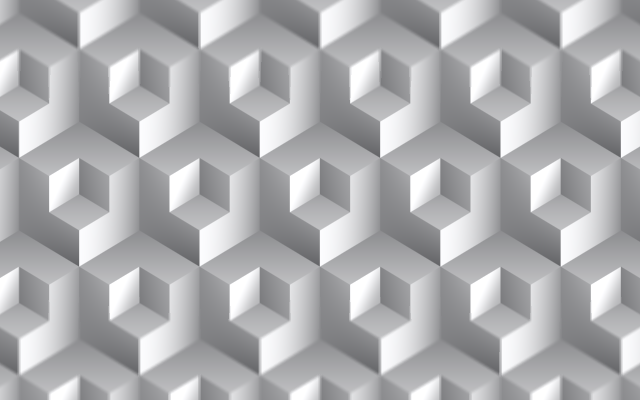
This pattern is drawn by a WebGL 2 fragment shader. Its source:

```glsl
#version 300 es
precision highp float;
// Staggered rows of grey cubes, each with a cubic notch cut into its front corner.
// A hexagonal lattice gives cell coordinates; each face is a smooth ramp, and
// averaged samples smooth the edges and soften focus toward top and bottom.

#define HALF_WIDTH 0.1505   // half a cube, in canvas heights
#define SIDE 0.1812         // vertical edge of a cube, in canvas heights
#define CENTER_Y 0.0146     // height of the middle row above the canvas center
#define NOTCH 0.5           // notch size relative to its cube
#define BLUR 0.011          // widest focus blur, in canvas heights
#define SHARP_BAND 0.17     // half height of the crisp band
#define SAMPLES 6           // samples per axis

uniform vec2 u_resolution;
out vec4 fragColor;

// Hexagonal distance: 1 on the outline of a cube
float hexDistance(vec2 p) {
    p = abs(p);
    return max(p.x, p.y + 0.5 * p.x);
}

// Position relative to the center of the enclosing hexagon
vec2 hexCell(vec2 p) {
    vec2 period = vec2(2.0, 3.0);
    vec2 a = mod(p + 0.5 * period, period) - 0.5 * period;
    vec2 b = mod(p, period) - 0.5 * period;
    return hexDistance(a) < hexDistance(b) ? a : b;
}

// Convex cube: shaded top, dark left wall, bright right wall
float cubeShade(vec2 p) {
    float across = abs(p.x);
    float drop = 0.5 * across - p.y;
    if (drop < 0.0) return mix(0.82, 0.55, p.y);
    if (p.x < 0.0) {
        float inward = 1.0 - across;
        return 0.56 + 0.20 * inward - 0.05 * drop - 0.32 * inward * drop;
    }
    return mix(0.99, 0.62, pow(across, 2.0)) - 0.06 * drop * across;
}

// Concave corner: pale floor, white left wall, grey right wall
float notchShade(vec2 p) {
    float across = abs(p.x);
    float rise = p.y + 0.5 * across;
    if (rise < 0.0) return mix(0.60, 0.76, pow(-p.y, 0.6));
    if (p.x < 0.0) {
        return mix(0.72, 1.02, smoothstep(0.0, 0.75, 0.6 * across + 0.45 * rise));
    }
    return 0.48 + 0.12 * across + 0.04 * rise;
}

float patternShade(vec2 p) {
    vec2 cell = hexCell((p - vec2(0.0, CENTER_Y)) / vec2(HALF_WIDTH, SIDE));
    return hexDistance(cell) < NOTCH ? notchShade(cell / NOTCH) : cubeShade(cell);
}

void main() {
    vec2 p = (gl_FragCoord.xy - 0.5 * u_resolution) / u_resolution.y;

    // Sample footprint grows from one pixel to the focus blur
    float defocus = smoothstep(SHARP_BAND, 0.38, abs(p.y));
    float footprint = max(1.2 / u_resolution.y, BLUR * defocus);

    float shade = 0.0;
    for (int j = 0; j < SAMPLES; j++) {
        for (int i = 0; i < SAMPLES; i++) {
            vec2 offset = (vec2(i, j) + 0.5) / float(SAMPLES) - 0.5;
            shade += patternShade(p + offset * footprint);
        }
    }
    shade /= float(SAMPLES * SAMPLES);

    // Slight cool tint, fading out in the whites
    vec3 coolTint = vec3(-0.003, 0.0, 0.014) * (1.0 - 0.5 * shade);
    fragColor = vec4(clamp(vec3(shade) + coolTint, 0.0, 1.0), 1.0);
}
```
